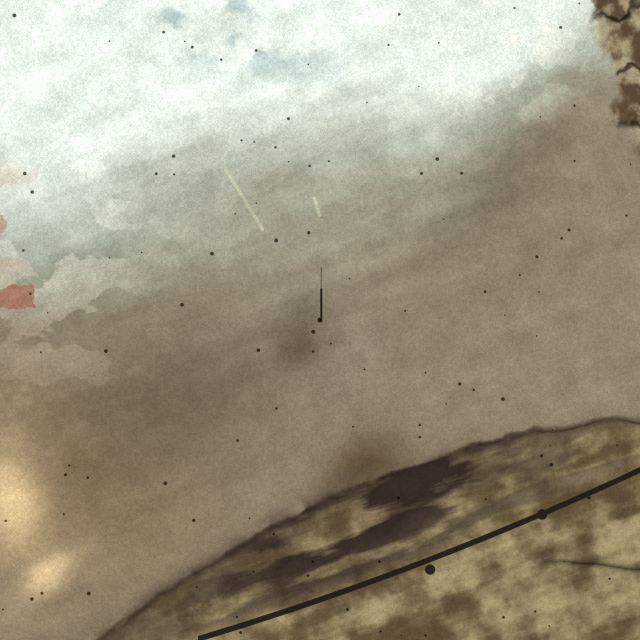
Reproduce this texture procedurally as a WebGL 2 fragment shader.

```glsl
#version 300 es
precision highp float;
uniform vec2 u_resolution;
out vec4 outColor;

float hash(vec2 p) {
  vec3 q = fract(p.xyx * .1031);
  q += dot(q, q.yzx + 33.33);
  return fract((q.x + q.y) * q.z);
}

float noise(vec2 p) {
  vec2 i = floor(p), f = fract(p), e = vec2(1, 0);
  f *= f * (3. - 2. * f);
  return mix(mix(hash(i), hash(i + e), f.x),
             mix(hash(i + e.yx), hash(i + 1.), f.x), f.y);
}

float fbm(vec2 p) {
  float sum = 0., amp = .5;
  for (int i = 0; i < 5; i++) {
    sum += amp * noise(p);
    p = mat2(1.6, 1.2, -1.2, 1.6) * p + 7.3;
    amp *= .5;
  }
  return sum;
}

// Soft elliptical spot
float blob(vec2 p, float x, float y, float rx, float ry, float angle) {
  float c = cos(angle), s = sin(angle);
  vec2 d = mat2(c, -s, s, c) * (p - vec2(x, y)) / vec2(rx, ry);
  return exp(-dot(d, d));
}

float segment(vec2 p, vec2 a, vec2 b) {
  vec2 d = b - a;
  return length(p - a - d * clamp(dot(p - a, d) / dot(d, d), 0., 1.));
}

float stroke(float dist, float halfWidth) {
  float aa = .8 / u_resolution.y;
  return 1. - smoothstep(halfWidth - aa, halfWidth + aa, dist);
}

void main() {
  vec2 p = gl_FragCoord.xy / u_resolution;
  vec2 along = mat2(.94, -.34, .34, .94) * p;
  float cloud = fbm(p * 7.), detail = fbm(p * 34. + 11.);
  float streak = fbm(along * vec2(9, 42));
  float grain = (noise(p * 230.) + hash(floor(p * 480.)) - 1.) * .5;

  // Plaster lit from the upper left
  float light = smoothstep(.44, .93, p.y - .22 * p.x + .1 * (cloud - .5));
  light += .3 * blob(p, .1, .64, .17, .16, .3) + .45 * blob(p, .76, .97, .12, .1, .5);
  light += .14 * blob(p, .5, .62, .25, .16, .3) - .25 * blob(p, .92, .86, .11, .16, -.4);
  light = clamp(light + .12 * (streak - .5), 0., 1.);
  vec3 color = mix(vec3(.57, .52, .435), vec3(.7, .72, .65), smoothstep(0., .45, light));
  color = mix(color, vec3(.94, .985, .935), smoothstep(.32, .88, light));

  // Broad shadows, stains and sunlit spots
  color *= 1. - .2 * blob(p, .27, .37, .2, .11, .5);
  color *= 1. - .13 * blob(p, .77, .7, .16, .045, .85);
  color = mix(color, vec3(.6, .55, .5), .4 * blob(p, .51, .45, .1, .08, 0.));
  color *= 1. - vec3(.24, .29, .31) * blob(p, .468, .455, .042, .032, .2);
  color *= 1. - .12 * blob(p, .48, .51, .045, .04, 0.);
  color *= 1. - vec3(.32, .37, .44) * blob(p, .57, .275, .07, .045, .4);
  color *= 1. - vec3(.02, .08, .16) * blob(p, .05, .22, .3, .2, 0.);
  float sun = blob(p, .02, .22, .05, .09, .2) + blob(p, .08, .105, .06, .025, .7);
  color += vec3(.3, .27, .2) * sun * (.5 + cloud);
  float blueStain = blob(p, .35, .96, .14, .06, -.35) * smoothstep(.43, .62, fbm(p * 19.));
  color = mix(color, vec3(.62, .71, .73), .8 * blueStain);

  // Flaking limewash and exposed pink masonry
  float flakes = smoothstep(.49, .55, fbm(p * vec2(15, 21) + 3.));
  color += .14 * (flakes - .5) * blob(p, .09, .58, .13, .17, 0.);
  float course = smoothstep(.38, .25, abs(fract(p.y * 13. + .08 * cloud) - .5));
  float masonry = blob(p, 0., .65, .09, .08, 0.) * course * flakes;
  color = mix(color, vec3(.72, .57, .49), .75 * masonry);
  float brick = max(abs(p.x - .015) - .035, abs(p.y - .538) - .015) + .03 * (detail - .5);
  color = mix(color, vec3(.66, .46, .39), .85 * stroke(brick, 0.));
  float chips = smoothstep(.5, .56, detail) * blob(p, .79, .92, .1, .08, .6);
  color = mix(color, vec3(.91, .93, .87), .8 * chips);

  // Pale scratches
  float scratch = min(segment(p, vec2(.352, .737), vec2(.41, .642)),
                      segment(p, vec2(.491, .69), vec2(.499, .664)));
  color = mix(color, vec3(.86, .86, .72), .55 * stroke(scratch, .0027) * (.4 + detail));

  // Rough rock in the upper right corner
  float rockEdge = p.x - .905 - .33 * (1. - p.y) + .1 * (fbm(p * 16.) - .5);
  float rock = smoothstep(-.008, .012, rockEdge) * smoothstep(.66, .78, p.y);
  float fissure = smoothstep(.07, 0., abs(fbm(p * 13. + 5.) - .5));
  vec3 rockColor = mix(vec3(.36, .29, .21), vec3(.66, .61, .49), smoothstep(.35, .65, detail));
  color = mix(color, rockColor * (1. - .6 * fissure), rock);

  // Stained ledge below the curved break
  float t = p.x - .15, s = p.x - .3125;
  float ledge = .7645 * t - .415 * t * t + .022 * (fbm(p * 18.) - .5) - p.y;
  float cable = p.y - .0026 - .3 * s - .12 * s * s;
  vec3 stone = mix(vec3(.38, .32, .22), vec3(.64, .58, .43), smoothstep(.28, .68, .5 * (streak + detail)));
  float soot = smoothstep(.4, .66, streak + .25 * (cloud - .5)) * smoothstep(-.02, .03, cable);
  soot *= .35 + .65 * blob(p, .56, .19, .26, .09, .5);
  soot += .75 * blob(p, .7, .255, .07, .025, .2) * smoothstep(.3, .6, detail);
  stone = mix(stone, vec3(.17, .13, .12), min(soot, .9));
  color = mix(color, stone, smoothstep(-.003, .004, ledge));
  float seam = exp(-abs(ledge - .006) * mix(65., 210., smoothstep(.5, .85, p.x)));
  color = mix(color, vec3(.18, .14, .12), .78 * seam * smoothstep(.2, .55, detail));
  float crack = abs(p.y - .112 - .04 * (cloud - .5));
  color *= 1. - .55 * exp(-crack * 230.) * smoothstep(.82, .9, p.x);

  // Surface grain and scattered pits
  color *= 1. + .15 * grain + .16 * (detail - .5) + .1 * (streak - .5);
  vec2 grid = p * 34., cell = floor(grid);
  vec2 pit = .15 + .7 * vec2(hash(cell + 4.), hash(cell + 19.));
  float pitSize = .0008 + .0022 * hash(cell + 8.);
  color *= 1. - .65 * stroke(length(fract(grid) - pit) / 34., pitSize) * step(.9, hash(cell));

  // Hanging wire, cable and clips
  float wire = stroke(segment(p, vec2(.502), vec2(.502, .548)), .0014);
  wire = max(wire, .5 * stroke(segment(p, vec2(.502), vec2(.502, .582)), .0007));
  wire = max(wire, stroke(length(p - .5), .0038));
  float clips = min(length(p - vec2(.847, .196)), length(p - vec2(.672, .11)));
  float cord = max(stroke(abs(cable), .0046) * step(.309, p.x), stroke(clips, .008));
  color = mix(color, vec3(.13, .1, .09), max(wire, .92 * cord));
  outColor = vec4(clamp(color, 0., 1.), 1);
}
```
